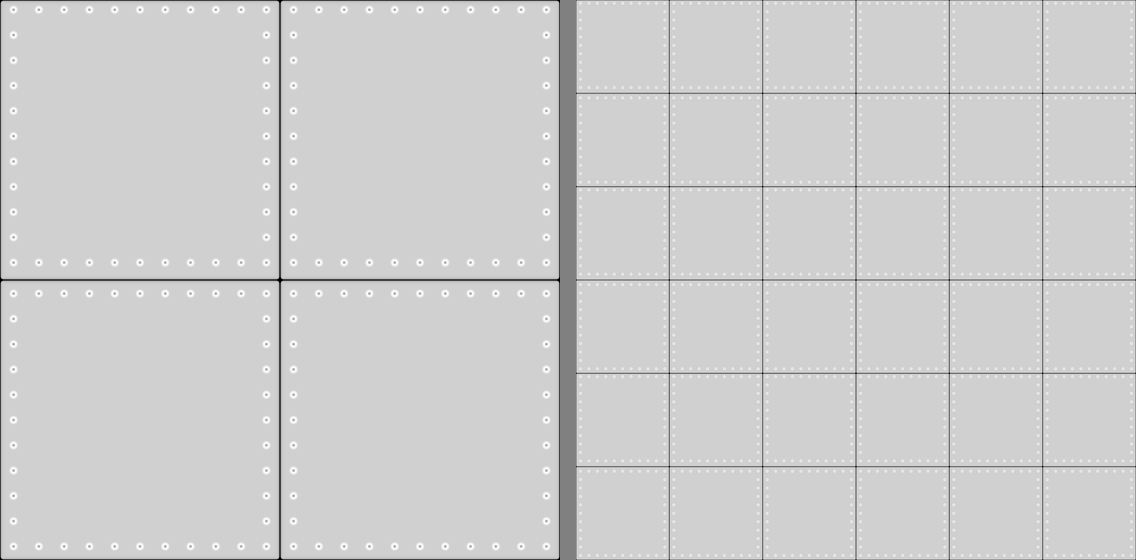
Left, the tile; right, the same tile 3 across and 3 down.
Write a Shadertoy shader that draws this pattern.

```glsl
// Pale metal panels with thin dark soft seams and a border of dimpled rivets.
#define PANELS 2.0          // panels across and down
#define STEPS 5.0           // rivet steps from panel centre to border row
#define PITCH 0.0903        // rivet spacing, in panel widths
#define ROW_SHIFT 0.0137    // upward rivet shift on every second row
#define CORNER 0.013        // panel corner radius
#define SEAM 0.0021         // half width of the seam
#define SHADE_WIDTH 0.0047  // falloff of the shade beside the seam
#define RIVET_RADIUS 0.0134
#define DIMPLE_RADIUS 0.0075
#define PANEL_GREY 0.816
#define RIVET_GREY 0.98
#define DIMPLE_GREY 0.56

// Signed distance to a rounded square of half size 0.5.
float panelDistance(vec2 p) {
    vec2 q = abs(p) - 0.5 + CORNER;
    return length(max(q, 0.0)) + min(max(q.x, q.y), 0.0) - CORNER;
}

// Distance to the nearest rivet on the square border; large elsewhere.
float rivetDistance(vec2 p) {
    vec2 node = clamp(floor(p / PITCH + 0.5), -STEPS, STEPS);
    bool onBorder = max(abs(node.x), abs(node.y)) > STEPS - 0.5;
    return onBorder ? length(p - node * PITCH) : 1.0;
}

void mainImage(out vec4 fragColor, in vec2 fragCoord) {
    vec2 uv = PANELS * fragCoord / iResolution.xy;
    vec2 p = fract(uv) - 0.5;
    float pixel = PANELS / min(iResolution.x, iResolution.y);

    // Panel face, darkened towards the black seam
    float depth = max(-panelDistance(p), 0.0);
    float blur = max(0.002, 0.5 * pixel);
    float face = smoothstep(SEAM - blur, SEAM + blur, depth);
    float shade = 1.0 - 0.3 * exp(-depth / SHADE_WIDTH);
    float grey = PANEL_GREY * face * shade;

    // Bright rivets with a soft rim and a shallow central dimple
    float shift = ROW_SHIFT * mod(floor(uv.y), 2.0);
    float r = rivetDistance(p - vec2(0.0, shift));
    float rim = max(0.0045, 0.5 * pixel);
    float cover = 1.0 - smoothstep(RIVET_RADIUS - rim, RIVET_RADIUS + rim, r);
    float rivet = mix(DIMPLE_GREY, RIVET_GREY, smoothstep(0.0, DIMPLE_RADIUS, r));

    fragColor = vec4(vec3(mix(grey, rivet, cover)), 1.0);
}
```
